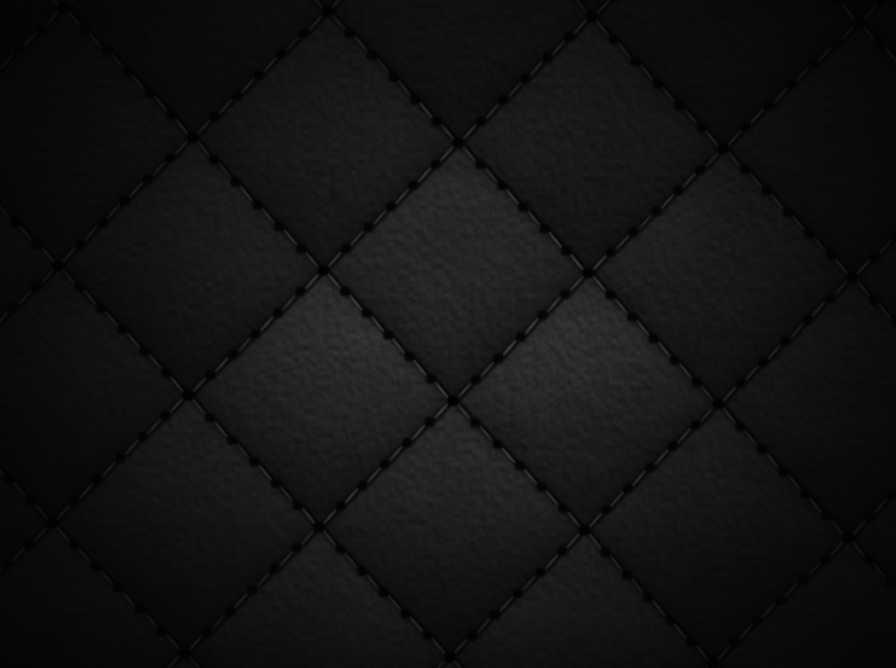
A WebGL 2 fragment shader for this texture:

```glsl
#version 300 es
precision highp float;
// Black quilted leather: stitched diamond panels under a soft central light.
uniform vec2 u_resolution;
out vec4 outColor;

float hash(vec2 p) {
  vec3 h = fract(p.xyx * vec3(0.1031, 0.1030, 0.0973));
  h += dot(h, h.yzx + 33.33);
  return fract((h.x + h.y) * h.z);
}

float noise(vec2 p) {
  vec2 cell = floor(p), f = fract(p);
  f = f * f * (3.0 - 2.0 * f);
  return mix(mix(hash(cell), hash(cell + vec2(1, 0)), f.x),
             mix(hash(cell + vec2(0, 1)), hash(cell + vec2(1, 1)), f.x), f.y);
}

float fbm(vec2 p) {
  float sum = 0.0, amp = 0.5;
  for (int i = 0; i < 4; i++) {
    sum += amp * noise(p);
    p = mat2(1.6, 1.2, -1.2, 1.6) * p + 7.3;
    amp *= 0.5;
  }
  return sum;
}

// Distance to a capsule of given half length lying along y.
float capsule(vec2 p, float halfLength) {
  return length(vec2(p.x, max(abs(p.y) - halfLength, 0.0)));
}

// One seam: across and along are lattice coordinates, six stitches per edge.
vec3 sewSeam(vec3 color, float across, float along, float light, float px) {
  float seam = floor(across + 0.5);
  float side = (across - seam) * 0.277;
  float t = along * 6.0;
  vec2 id = vec2(floor(t), seam * 17.0) + 60.0;

  // Groove and needle holes
  color *= 1.0 - 0.4 * exp(-side * side / 0.00003);
  vec2 hole = vec2(side, (t - floor(t + 0.5)) * 0.046);
  float holeDist = length(hole * vec2(0.8, 1.0));
  color *= 1.0 - 0.85 * (1.0 - smoothstep(0.003, 0.008 + px, holeDist));

  // Thread, slightly slanted, with a shadow beside it
  vec2 thread = vec2(side, (fract(t) - 0.5) * 0.046);
  thread.x += thread.y * 0.09 + (hash(id) - 0.5) * 0.0015;
  float shadow = capsule(thread - vec2(0.0025, 0.0), 0.015);
  color *= 1.0 - 0.45 * (1.0 - smoothstep(0.002, 0.007, shadow));
  float body = capsule(thread, 0.0125);
  float mask = 1.0 - smoothstep(0.0021 - px * 0.5, 0.0021 + px * 0.7, body);
  float sheen = 0.75 + 0.25 * cos(thread.y * 130.0) - 0.25 * hash(id + 5.0);
  return mix(color, vec3(0.255, 0.255, 0.25) * sheen * light, mask * 0.85);
}

void main() {
  float px = 1.0 / u_resolution.y;
  vec2 p = gl_FragCoord.xy * px;

  // Skewed diamond lattice with a little hand-sewn drift
  vec2 drift = vec2(noise(p * 5.0), noise(p * 5.0 + 31.0)) - 0.5;
  mat2 edges = mat2(0.1949, -0.1963, 0.2016, 0.1893);
  vec2 q = inverse(edges) * (p - vec2(0.6785, 0.4003) + drift * 0.006);
  vec2 f = fract(q);
  vec2 panel = floor(q) + 40.0;

  // Light pool fading to black corners
  vec2 away = (p - vec2(0.69, 0.49)) / vec2(0.68, 0.62);
  float light = exp(-1.55 * dot(away, away));

  // Padded panel: lit below its upper seams, shaded toward its lower ones
  float height = f.y - f.x;
  float shade = mix(0.66, 1.1, smoothstep(-0.95, 0.7, height));
  float lower = min(1.0 - f.x, f.y), upper = min(f.x, 1.0 - f.y);
  shade *= 1.0 - 0.36 * exp(-lower * 13.0);
  shade *= 1.0 - 0.25 * exp(-upper * 45.0);
  shade *= 0.94 + 0.12 * hash(panel);

  // Fine grain, soft mottling and creases near the lower seams
  float grain = fbm(p * 115.0);
  float relief = grain - fbm(p * 115.0 + vec2(0.35, 0.7));
  float mottle = fbm(p * vec2(9.0, 14.0)) - 0.47;
  float fold = abs(fbm(p * vec2(17.0, 38.0) + 12.0) - 0.47);
  float crease = (1.0 - smoothstep(0.0, 0.045, fold)) * smoothstep(0.4, -0.5, height);
  shade *= 1.0 + 0.4 * relief + 0.16 * (grain - 0.47) + 0.24 * mottle - 0.1 * crease;

  vec3 color = vec3(0.157, 0.157, 0.156) * shade * light;
  float threadLight = 0.12 + 0.88 * light;
  color = sewSeam(color, q.x, q.y, threadLight, px);
  color = sewSeam(color, q.y, q.x, threadLight, px);
  outColor = vec4(color + 0.008, 1.0);
}
```
